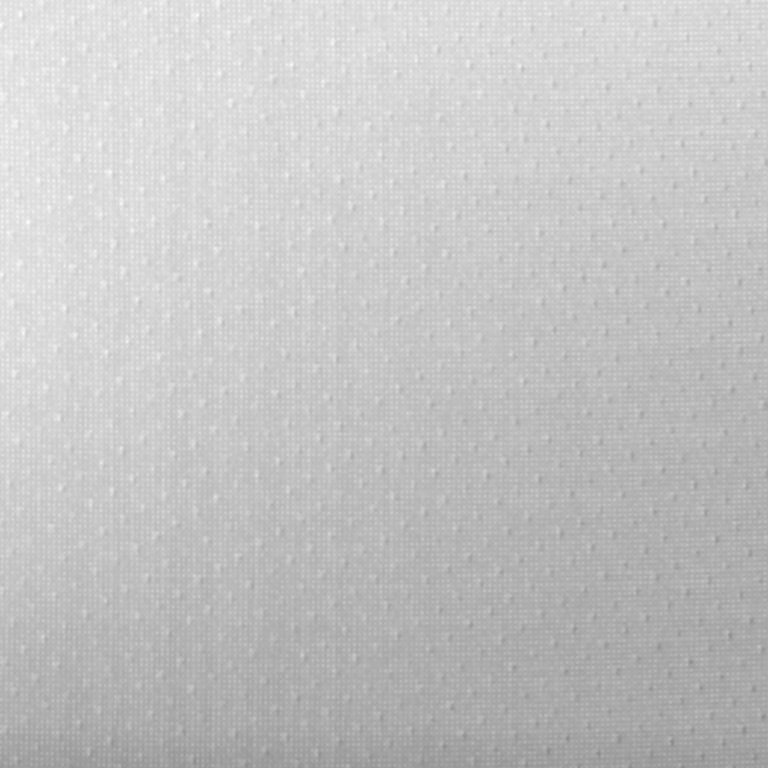
Write a three.js fragment shader that draws this texture.

```glsl
varying vec2 vUv;

const float PI = 3.14159265;
const float MEAN_TONE = 0.763;
const float LIGHT_CONTRAST = 1.2;
const vec2 STITCH_COUNT = vec2(148.0, 146.0);
const vec2 DIMPLE_ORIGIN = vec2(0.467, 0.463);
const vec2 DIMPLE_STEP_DOWN = vec2(0.0148, -0.0365);
const vec2 DIMPLE_STEP_SIDE = vec2(0.0264, 0.0162);

float hash(vec2 p) {
  vec3 q = fract(vec3(p.xyx) * 0.1031);
  q += dot(q, q.yzx + 33.33);
  return fract((q.x + q.y) * q.z);
}

float valueNoise(vec2 p) {
  vec2 i = floor(p);
  vec2 f = fract(p);
  f = f * f * (3.0 - 2.0 * f);
  float low = mix(hash(i), hash(i + vec2(1.0, 0.0)), f.x);
  float high = mix(hash(i + vec2(0.0, 1.0)), hash(i + vec2(1.0)), f.x);
  return mix(low, high, f.y);
}

float softSpot(vec2 p, vec2 radius) {
  vec2 q = p / radius;
  return exp(-dot(q, q));
}

// Gentle curvature of the stretched cloth
vec2 bendCloth(vec2 uv) {
  vec2 c = uv - 0.5;
  return uv + vec2(0.012 * c.y * c.y, -0.03 * c.x * c.x + 0.02 * c.x * c.y);
}

// Broad light, falling from the upper left
float clothLight(vec2 uv) {
  float belly = sin(PI * uv.y);
  float light = 0.667 + 0.2 * uv.y;
  light += 0.07 * (1.0 - uv.x) * (1.0 - uv.x) * belly;
  light -= 0.03 * uv.x * belly + 0.03 * uv.x * uv.y * uv.y;
  light -= 0.025 * (1.0 - smoothstep(0.0, 0.06, uv.y));
  return MEAN_TONE + LIGHT_CONTRAST * (light - MEAN_TONE);
}

// Square grid of knitted loops, with uneven columns and rows
float knit(vec2 p, vec2 count, float rowBias) {
  vec2 g = p * count;
  vec2 id = floor(g);
  vec2 wave = -cos(2.0 * PI * g);
  float loops = mix(0.014, 0.008, rowBias) * wave.x;
  loops += mix(0.008, 0.014, rowBias) * wave.y;
  loops += 0.009 * wave.x * wave.y;
  loops *= mix(0.65, 1.35, valueNoise(p * 45.0));
  float bead = softSpot(fract(g) - 0.5, vec2(0.36));
  float fleck = (hash(id) - 0.5) * 0.05 * bead;
  float columns = (hash(vec2(id.x, 7.0)) - 0.5) * mix(0.022, 0.006, rowBias);
  float rows = (hash(vec2(3.0, id.y)) - 0.5) * mix(0.006, 0.014, rowBias);
  return loops + fleck + columns + rows;
}

// Coordinates in the slanted lattice spanned by two steps
vec2 toLattice(vec2 p, vec2 a, vec2 b) {
  float area = a.x * b.y - a.y * b.x;
  return vec2(p.x * b.y - p.y * b.x, a.x * p.y - a.y * p.x) / area;
}

// Upright oval tuck: lit pad, shaded hollow to its lower right
float dimple(vec2 p, vec2 a, vec2 b, float shade) {
  vec2 cell = floor(toLattice(p, a, b) + 0.5);
  vec2 key = cell + 100.0;
  vec2 jitter = vec2(hash(key), hash(key + 37.0)) - 0.5;
  vec2 q = p - cell.x * a - cell.y * b - jitter * 0.003;
  float strength = mix(0.6, 1.2, hash(key + 71.0));
  float pad = softSpot(q - vec2(-0.0008, 0.0006), vec2(0.0044, 0.0062));
  float hollow = softSpot(q - vec2(0.0036, -0.0028), vec2(0.0032, 0.0052));
  float crease = softSpot(q - vec2(0.0005, 0.0070), vec2(0.0036, 0.0022));
  return strength * (mix(0.065, 0.042, shade) * pad
    - mix(0.055, 0.085, shade) * hollow - 0.03 * crease);
}

void main() {
  vec2 cloth = bendCloth(vUv);
  float side = smoothstep(0.2, 0.95, vUv.x);

  float tone = clothLight(vUv);
  tone += knit(cloth, STITCH_COUNT, side);
  tone += dimple(cloth - DIMPLE_ORIGIN, DIMPLE_STEP_DOWN, DIMPLE_STEP_SIDE, side);

  // Faint unevenness and fibre grain
  tone += (valueNoise(vUv * 28.0) - 0.5) * 0.01;
  tone += (valueNoise(vUv * 260.0) - 0.5) * 0.032;

  gl_FragColor = vec4(vec3(clamp(tone, 0.0, 1.0)), 1.0);
}
```
